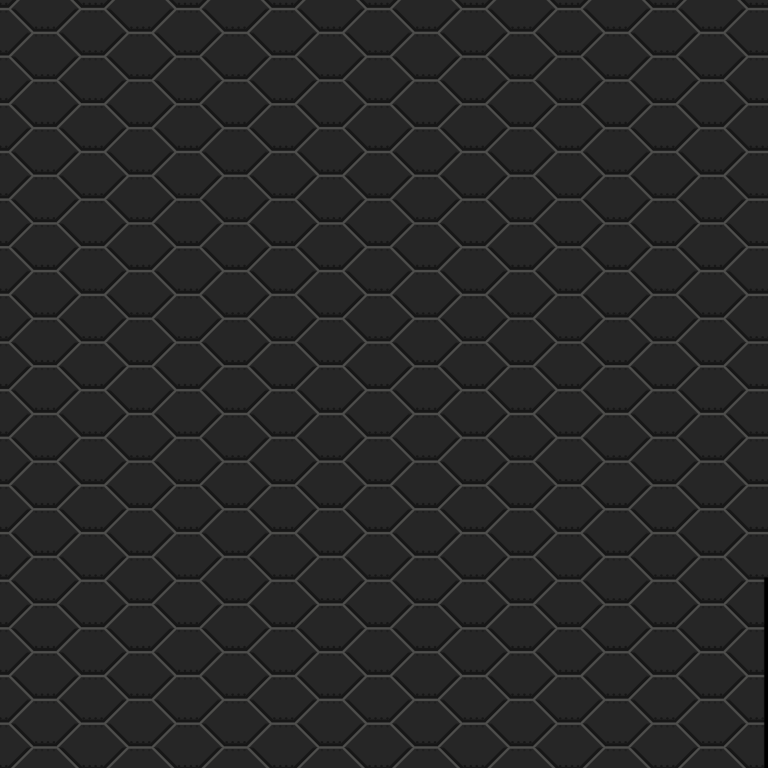
Give the GLSL for this pattern, as a Shadertoy shader.

```glsl
const float ROWS = 16.12;
const vec2 PHASE = vec2(0.945, 14.93);
const vec3 BASE_COLOR = vec3(0.149);
const vec3 GROOVE_COLOR = vec3(0.085);
const vec3 RIDGE_COLOR = vec3(0.305, 0.305, 0.298);

// Offset from the nearest centre of a lattice with period (2, 1)
vec2 latticeOffset(vec2 p, vec2 origin) {
    vec2 period = vec2(2.0, 1.0);
    vec2 q = p - origin;
    return q - period * floor(q / period + 0.5);
}

// Distance from inside a flat-topped hexagon to its border
float hexDepth(vec2 q) {
    vec2 a = abs(q);
    return min(0.5 - a.y, (0.75 - a.x - a.y) * 0.70711);
}

// Soft coverage of the range from lo to hi
float band(float value, float lo, float hi, float blur) {
    return smoothstep(lo - blur, lo + blur, value)
         - smoothstep(hi - blur, hi + blur, value);
}

// Row of evenly spaced round dots along x
float dotRow(vec2 p, float spacing, float halfLength, float radius, float blur) {
    float x = (fract(p.x / spacing) - 0.5) * spacing;
    float dots = 1.0 - smoothstep(radius - blur, radius + blur, length(vec2(x, p.y)));
    return dots * step(abs(p.x), halfLength);
}

void mainImage(out vec4 fragColor, in vec2 fragCoord) {
    vec2 uv = fragCoord / iResolution.y;
    float pixel = 1.0 / iResolution.y;
    float blur = max(0.6 * pixel * ROWS, 0.016);

    // Two staggered lattices together tile the plane
    vec2 p = uv * ROWS - PHASE;
    vec2 evenCell = latticeOffset(p, vec2(0.0));
    vec2 oddCell = latticeOffset(p, vec2(1.0, 0.5));
    vec2 q = hexDepth(evenCell) > hexDepth(oddCell) ? evenCell : oddCell;
    float depth = hexDepth(q);
    float upper = smoothstep(-0.03, 0.03, q.y);

    // Groove along the lower edges, with a serrated flat
    float groove = (1.0 - upper) * band(depth, 0.025, 0.088, blur);
    float teeth = dotRow(q - vec2(0.0, -0.392), 0.125, 0.25, 0.026, blur);
    float notches = 0.5 * dotRow(q - vec2(0.0, 0.445), 0.125, 0.25, 0.024, blur);
    float shade = max(groove, max(teeth, notches));

    // Bright ridge shared by neighbouring cells
    float ridge = 1.0 - smoothstep(0.024 - blur, 0.024 + blur, depth);

    vec3 color = mix(BASE_COLOR, GROOVE_COLOR, shade);
    color = mix(color, RIDGE_COLOR, ridge);

    // Black sliver on the lower right border
    float sliver = smoothstep(0.995 - pixel, 0.995 + pixel, uv.x)
                 * (1.0 - smoothstep(0.248 - pixel, 0.248 + pixel, uv.y));
    color = mix(color, vec3(0.0), sliver);

    fragColor = vec4(color, 1.0);
}
```
